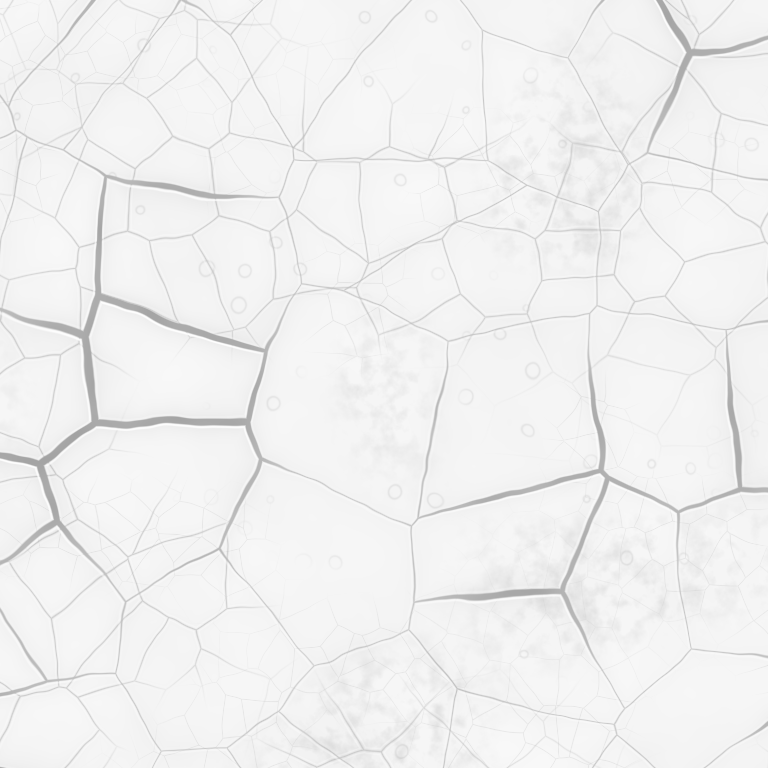
A WebGL 2 fragment shader for this texture:

```glsl
#version 300 es
precision highp float;
// Pale cracked plaster: three scales of warped Voronoi borders form the cracks.
// Broad noise tapers their width; bright lips, soft shading, faint pebbles and
// grainy patches finish the surface.

uniform vec2 u_resolution;
out vec4 fragColor;

// Tones
const float BASE_TONE = 0.964;
const float LIP_TONE = 1.0;
const float DEEP_TONE = 0.655;
const float THIN_TONE = 0.77;
const float HAIR_TONE = 0.82;
// Cells across the canvas
const float PLATE_CELLS = 5.2;
const float SHARD_CELLS = 10.0;
const float HAIR_CELLS = 21.0;
const float PEBBLE_CELLS = 24.0;
// Half widths and falloffs in canvas units
const float DEEP_THIN = 0.0006;
const float DEEP_WIDE = 0.0046;
const float SHARD_WIDTH = 0.0007;
const float HAIR_WIDTH = 0.0002;
const float EDGE_SOFTNESS = 0.0012;
const float LIP_WIDTH = 0.0042;
const float SHADE_REACH = 0.013;
const float SHADE_DEPTH = 0.055;
const float MOTTLE_DEPTH = 0.028;
const float GRAIN_DEPTH = 0.16;
const vec2 LIGHT_DIR = vec2(0.45, 0.89);

vec2 hash22(vec2 p) {
    vec3 q = fract(p.xyx * vec3(0.1031, 0.1030, 0.0973));
    q += dot(q, q.yzx + 33.33);
    return fract((q.xx + q.yz) * q.zy);
}

float noise(vec2 p) {
    vec2 i = floor(p), f = fract(p);
    f = f * f * (3.0 - 2.0 * f);
    float low = mix(hash22(i).x, hash22(i + vec2(1, 0)).x, f.x);
    float high = mix(hash22(i + vec2(0, 1)).x, hash22(i + vec2(1, 1)).x, f.x);
    return mix(low, high, f.y);
}

float fbm(vec2 p) {
    float sum = 0.0, gain = 0.5;
    for (int i = 0; i < 4; i++) {
        sum += gain * noise(p);
        p = mat2(1.6, 1.2, -1.2, 1.6) * p + 17.3;
        gain *= 0.5;
    }
    return sum / 0.9375;
}

vec2 wobble(vec2 p, float frequency) {
    return vec2(noise(p * frequency + 11.7), noise(p * frequency + 53.2)) - 0.5;
}

// Distance to the nearest cell border (x) and the direction towards it (yz)
vec3 borderField(vec2 p, float cells, float seed) {
    vec2 q = p * cells + seed;
    vec2 home = floor(q), f = fract(q), nearCell = vec2(0), nearest = vec2(0);
    float best = 9.0;
    for (int y = -1; y <= 1; y++)
    for (int x = -1; x <= 1; x++) {
        vec2 cell = vec2(x, y);
        vec2 r = cell + hash22(home + cell) - f;
        if (dot(r, r) < best) { best = dot(r, r); nearest = r; nearCell = cell; }
    }
    vec3 field = vec3(9.0, 0.0, 1.0);
    for (int y = -2; y <= 2; y++)
    for (int x = -2; x <= 2; x++) {
        vec2 cell = nearCell + vec2(x, y);
        vec2 r = cell + hash22(home + cell) - f;
        vec2 across = r - nearest;
        if (dot(across, across) < 1e-5) continue;
        vec2 dir = normalize(across);
        float d = dot(0.5 * (r + nearest), dir);
        if (d < field.x) field = vec3(d, dir);
    }
    return vec3(field.x / cells, field.yz);
}

float coverage(float gap, float soft) {
    return 1.0 - smoothstep(-soft, soft, gap);
}

// Sparse, slightly lumpy rings
float pebbleRings(vec2 p) {
    vec2 q = p * PEBBLE_CELLS, id = floor(q);
    vec2 h = hash22(id + 71.0), center = 0.35 + 0.3 * hash22(id + 29.0);
    float radius = mix(0.09, 0.24, h.y);
    float ring = (length(fract(q) - center) - radius) / 0.035;
    return step(h.x, 0.22) * exp(-ring * ring);
}

void main() {
    vec2 p = gl_FragCoord.xy / u_resolution.y;
    float soft = max(EDGE_SOFTNESS, 0.75 / u_resolution.y);
    vec2 jitter = 0.007 * wobble(p, 22.0) + 0.0022 * wobble(p, 60.0);
    vec2 warped = p + 0.024 * wobble(p, 6.0) + jitter;

    // Mottled ground with grainy patches and pebbles
    float tone = BASE_TONE + MOTTLE_DEPTH * (fbm(p * 9.0) - 0.5);
    float patchMask = smoothstep(0.6, 0.82, noise(p * 4.0 + 37.0));
    tone -= GRAIN_DEPTH * patchMask * max(fbm(p * 65.0) - 0.42, 0.0);
    float cluster = smoothstep(0.4, 0.65, noise(p * 6.0 + 83.0));
    tone -= 0.06 * cluster * pebbleRings(p + jitter);

    // Hairlines
    float hairGap = borderField(warped, HAIR_CELLS, 40.0).x - HAIR_WIDTH;
    float hairMask = smoothstep(0.45, 0.72, noise(p * 6.5 + 19.0));
    tone = mix(tone, HAIR_TONE, 0.65 * hairMask * coverage(hairGap, soft));

    // Mid-sized shards
    float shardGap = borderField(warped, SHARD_CELLS, 90.0).x - SHARD_WIDTH;
    float shardMask = smoothstep(0.35, 0.65, noise(p * 4.3 + 61.0));
    tone -= 0.018 * shardMask * exp(-max(shardGap, 0.0) / 0.006);
    float shardLip = coverage(abs(shardGap - 0.0025) - 0.0008, soft);
    tone = mix(tone, LIP_TONE, 0.4 * shardMask * shardLip);
    tone = mix(tone, THIN_TONE, 0.85 * shardMask * coverage(shardGap, soft));

    // Large plates: shading, bright lip, then the dark gap
    vec3 plate = borderField(warped, PLATE_CELLS, 7.0);
    float strength = smoothstep(0.25, 0.72, noise(p * 4.5 + 5.0));
    float gap = plate.x - mix(DEEP_THIN, DEEP_WIDE, strength);
    float facing = 0.5 + 0.5 * dot(plate.yz, LIGHT_DIR);
    float shade = mix(0.35, 1.0, strength) * mix(0.6, 1.0, noise(p * 8.0 + 2.0));
    tone -= SHADE_DEPTH * shade * exp(-max(gap, 0.0) / SHADE_REACH);
    float lip = coverage(abs(gap - 0.5 * LIP_WIDTH) - 0.3 * LIP_WIDTH, soft);
    tone = mix(tone, LIP_TONE, lip * mix(0.25, 0.95, facing) * mix(0.4, 1.0, strength));
    float gapTone = mix(THIN_TONE, DEEP_TONE, strength) + 0.05 * (noise(p * 30.0) - 0.5);
    tone = mix(tone, gapTone, coverage(gap, soft));

    fragColor = vec4(vec3(clamp(tone, 0.0, 1.0)), 1.0);
}
```
